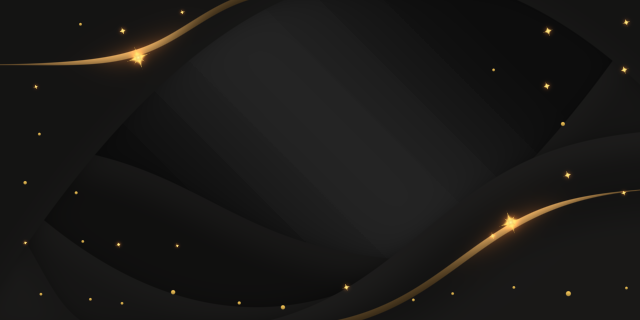
This background is drawn by a Shadertoy shader. Its source:

```glsl
// Dark layered waves with two glowing gold ribbons and scattered sparkles.

// Waves: base height, rise, steepness, centre (canvas height is 1)
const vec4 TOP_RIBBON = vec4(0.797, 0.25, 10.0, 0.60);
const vec4 LOW_RIBBON = vec4(-0.05, 0.47, 6.2, 1.44);
const vec4 RIGHT_FOLD = vec4(-0.06, 0.67, 4.9, 1.32);
const vec4 LEFT_FOLD = vec4(0.17, 0.40, -5.1, 0.66);
const vec4 CORNER_FOLD = vec4(-0.05, 0.45, -16.0, 0.12);
// Parabolas: vertex x, vertex y, bend
const vec3 LOW_SWOOP = vec3(0.80, 0.04, 0.62);
const vec3 TOP_ARC = vec3(1.252, 1.082, -0.62);

const vec2 TOP_FLARE = vec2(0.432, 0.820);
const vec2 LOW_FLARE = vec2(1.596, 0.305);
const vec3 WARM_GREY = vec3(1.02, 1.0, 0.97);
const vec3 DARK_GOLD = vec3(0.29, 0.22, 0.12);
const vec3 BRIGHT_GOLD = vec3(0.88, 0.66, 0.37);
const vec3 GLOW = vec3(0.75, 0.38, 0.12);
const vec3 SPARK_GOLD = vec3(0.93, 0.75, 0.33);
const vec3 SPARK_CORE = vec3(1.0, 0.96, 0.60);
const float CELLS = 6.0;
const float SPARK_CHANCE = 0.72;

float hash(vec2 p) {
    return fract(sin(dot(p, vec2(127.1, 311.7))) * 43758.5453);
}

// Approximate signed distances, positive above the curve
float waveDist(vec2 p, vec4 w) {
    float s = 1.0 / (1.0 + exp(-w.z * (p.x - w.w)));
    float slope = w.y * w.z * s * (1.0 - s);
    return (p.y - w.x - w.y * s) / sqrt(1.0 + slope * slope);
}

float parabolaDist(vec2 p, vec3 c) {
    float t = p.x - c.x, slope = 2.0 * c.z * t;
    return (p.y - c.y - c.z * t * t) / sqrt(1.0 + slope * slope);
}

// Panel where d < 0, shaded from its edge inwards, with a soft shadow outside
vec3 addFold(vec3 col, float d, float edge, float inner, float fade, float px) {
    vec3 panel = WARM_GREY * mix(edge, inner, smoothstep(0.0, fade, -d));
    col *= 1.0 - 0.15 * exp(-max(d, 0.0) / 0.03);
    return mix(col, panel, smoothstep(-px, px, -d));
}

// Ribbon thins towards tipX and is brightest at its flare
vec3 addRibbon(vec3 col, vec2 p, vec4 wave, vec2 flare, float tipX, float px) {
    float d = waveDist(p, wave);
    float along = (p.x - flare.x) * sign(tipX - flare.x);
    float taper = smoothstep(0.0, 1.0, (p.x - tipX) / (flare.x - tipX));
    float halfWidth = mix(0.0015, 0.010, taper);
    float reach = along / (along > 0.0 ? 0.33 : 0.15);
    float light = exp(-reach * reach);
    float halo = exp(-pow(along / 0.11, 2.0) - abs(d) / 0.022);
    col += GLOW * 0.55 * halo;
    vec3 gold = mix(DARK_GOLD, BRIGHT_GOLD, light);
    gold *= 0.9 + 0.15 * clamp(d / halfWidth, -1.0, 1.0);
    return mix(col, gold, smoothstep(-px, px, halfWidth - abs(d)));
}

// Four tapering rays
float star(vec2 q, float radius, float angle, float px) {
    float c = cos(angle), s = sin(angle);
    q = abs(mat2(c, -s, s, c) * q);
    float reach = sqrt(q.x + 0.3 * px) + sqrt(q.y + 0.3 * px);
    return smoothstep(0.0, 0.35, 1.0 - reach / sqrt(radius));
}

vec3 addStar(vec3 col, vec2 q, float radius, float angle, float px) {
    float r = length(q) / radius;
    col += GLOW * 0.4 * exp(-6.0 * r * r);
    vec3 tint = mix(SPARK_GOLD, SPARK_CORE, exp(-5.0 * r));
    return mix(col, tint, star(q, radius, angle, px));
}

vec3 addFlare(vec3 col, vec2 q, float px) {
    col = addStar(col, q, 0.058, 0.35, px);
    return addStar(col, q, 0.042, 1.05, px);
}

// One bead or star per chosen cell, leaving the middle clear
vec3 addSparkles(vec3 col, vec2 p, float px) {
    vec2 id = floor(p * CELLS);
    vec2 jitter = vec2(hash(id + 3.1), hash(id + 7.7));
    vec2 spot = (id + 0.22 + 0.56 * jitter) / CELLS;
    float clear = length((spot - vec2(1.0, 0.53)) / vec2(0.62, 0.42));
    if (clear < 1.0 || hash(id) > SPARK_CHANCE) return col;
    vec2 q = p - spot;
    float size = hash(id + 19.3);
    if (hash(id + 41.9) < 0.38)
        return addStar(col, q, mix(0.016, 0.030, size * size), 0.3, px);
    float radius = mix(0.004, 0.009, size * size * size);
    vec3 bead = SPARK_GOLD * (0.9 + 0.2 * q.y / radius);
    return mix(col, bead, smoothstep(-px, px, radius - length(q)));
}

void mainImage(out vec4 fragColor, in vec2 fragCoord) {
    vec2 p = fragCoord / iResolution.y;
    float px = 0.8 / iResolution.y;

    // Diagonal sheen with faint steps
    float u = p.x + p.y - 1.0;
    float bands = mix(u, floor(u * 5.0) / 5.0 + 0.1, 0.35);
    float sheen = smoothstep(-0.15, 0.58, bands) * (1.0 - smoothstep(0.65, 1.45, bands));
    vec3 col = vec3(mix(0.052, 0.140, sheen));

    // Left and right folds
    col = addFold(col, waveDist(p, LEFT_FOLD), 0.092, 0.062, 0.14, px);
    col = addFold(col, parabolaDist(p, LOW_SWOOP), 0.098, 0.085, 0.10, px);
    col = addFold(col, waveDist(p, CORNER_FOLD), 0.092, 0.100, 0.10, px);
    col = addFold(col, waveDist(p, RIGHT_FOLD), 0.108, 0.080, 0.12, px);
    col = addFold(col, waveDist(p, LOW_RIBBON), 0.075, 0.095, 0.15, px);

    // Top corners
    col = addFold(col, -waveDist(p, TOP_RIBBON), 0.062, 0.088, 0.12, px);
    col = addFold(col, -parabolaDist(p, TOP_ARC), 0.085, 0.078, 0.08, px);

    // Gold
    col = addRibbon(col, p, TOP_RIBBON, TOP_FLARE, 0.0, px);
    col = addRibbon(col, p, LOW_RIBBON, LOW_FLARE, 2.0, px);
    col = addSparkles(col, p, px);
    col = addFlare(col, p - TOP_FLARE, px);
    col = addFlare(col, p - LOW_FLARE, px);
    fragColor = vec4(col, 1.0);
}
```
